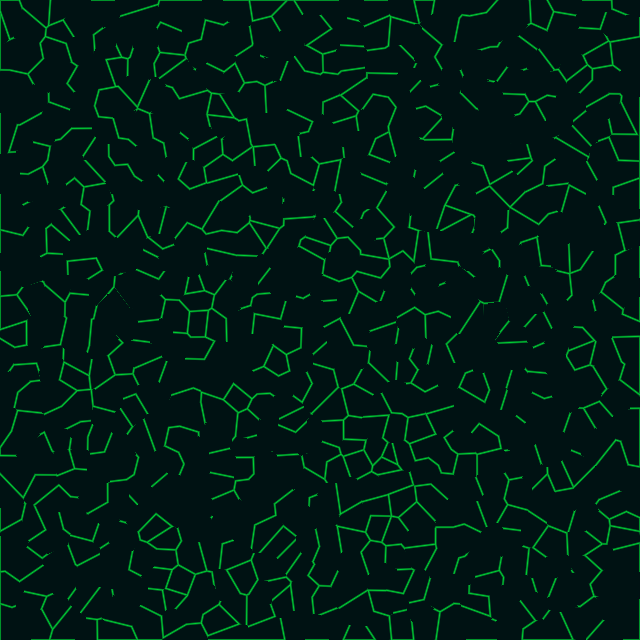
Reproduce this pattern procedurally as a WebGL 1 fragment shader.

```glsl
precision highp float;
// Broken cell network: thin green Voronoi borders on a near-black ground.
// Each border between two cells is kept or dropped by a hash of the pair;
// seeds are mirrored at the canvas rim so that borders can run along it.
uniform vec2 u_resolution;

const float CELLS = 28.0;

float hash(vec2 p) {
  vec3 q = fract(vec3(p.xyx) * vec3(0.1031, 0.1030, 0.0973));
  q += dot(q, q.yzx + 33.33);
  return fract((q.x + q.y) * q.z);
}

// Folds cell indices beyond the rim back into the grid.
vec2 foldCell(vec2 cell) {
  vec2 folded = abs(cell + 0.5) - 0.5;
  return min(folded, 2.0 * CELLS - 1.0 - folded);
}

// Jittered seed of a cell, reflected when the cell lies outside the grid.
vec2 seedOf(vec2 cell) {
  vec2 home = foldCell(cell);
  vec2 jitter = vec2(hash(home + 17.3), hash(home + 91.7));
  vec2 outside = step(0.5, abs(cell - home));
  return cell + mix(jitter, 1.0 - jitter, outside);
}

// Distance to the closest kept border, in cell units.
float borderDistance(vec2 p) {
  vec2 base = floor(p);
  vec2 ownCell = base;
  vec2 ownSeed = p;
  float nearest = 100.0;

  // Find the seed that owns this point.
  for (int j = -2; j <= 2; j++) {
    for (int i = -2; i <= 2; i++) {
      vec2 cell = base + vec2(float(i), float(j));
      vec2 seed = seedOf(cell);
      float d = dot(seed - p, seed - p);
      if (d < nearest) {
        nearest = d;
        ownCell = cell;
        ownSeed = seed;
      }
    }
  }

  // Measure to the bisectors of the pairs that keep their border.
  float border = 100.0;
  for (int j = -2; j <= 2; j++) {
    for (int i = -2; i <= 2; i++) {
      vec2 cell = ownCell + vec2(float(i), float(j));
      vec2 seed = seedOf(cell);
      vec2 span = seed - ownSeed;
      float pairHash = hash(foldCell(ownCell) + foldCell(cell) + 203.1);
      if (dot(span, span) > 1e-6 && pairHash < 0.45) {
        float d = dot(0.5 * (ownSeed + seed) - p, normalize(span));
        border = min(border, abs(d));
      }
    }
  }
  return border;
}

void main() {
  vec2 uv = gl_FragCoord.xy / min(u_resolution.x, u_resolution.y);
  float d = borderDistance(uv * CELLS) / CELLS;

  // Soft hairline with a linear falloff.
  float line = clamp(1.0 - d / 0.0024, 0.0, 1.0);
  vec3 ground = vec3(0.0, 0.07, 0.075);
  vec3 green = vec3(0.0, 0.82, 0.21);
  gl_FragColor = vec4(mix(ground, green, line), 1.0);
}
```
